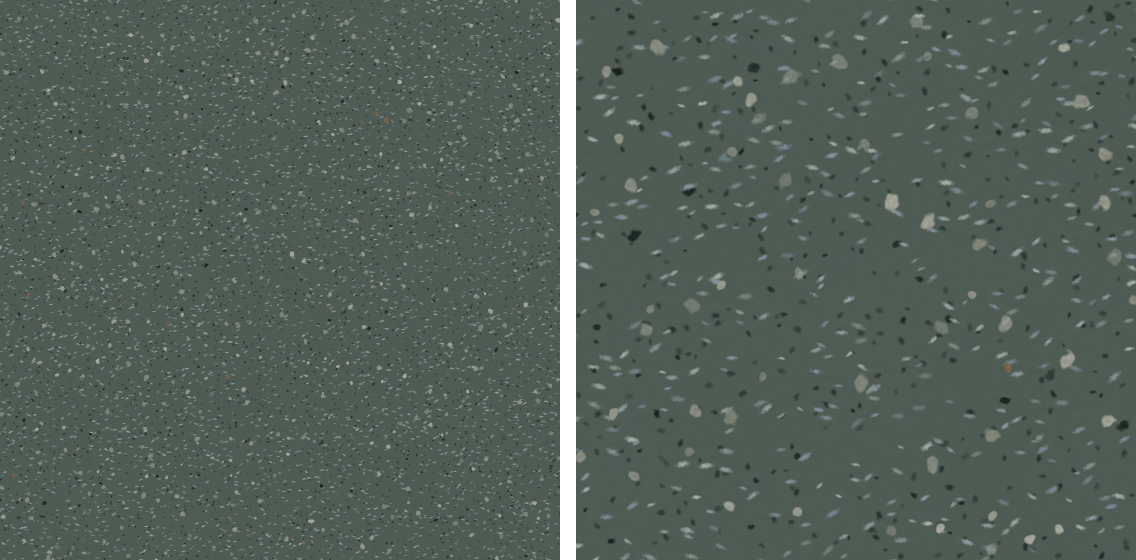
Left: the whole. Right: its middle third, enlarged.
Reproduce this texture procedurally as a WebGL 2 fragment shader.

```glsl
#version 300 es
precision highp float;
// Grey-green speckled sheet with pale grains, bluish flecks and dark specks.

uniform vec2 u_resolution;
out vec4 outColor;

// Three independent random values in 0..1 for an integer cell.
vec3 hash3(vec2 cell, float seed) {
    uvec3 v = uvec3(ivec3(cell, seed) + 4096);
    v = v * 1664525u + 1013904223u;
    v.x += v.y * v.z; v.y += v.z * v.x; v.z += v.x * v.y;
    v ^= v >> 16u;
    v.x += v.y * v.z; v.y += v.z * v.x; v.z += v.x * v.y;
    return vec3(v >> 8u) / 16777216.0;
}

float cornerSlope(vec2 corner, vec2 offset) {
    float angle = 6.2832 * hash3(corner, 91.0).x;
    return dot(vec2(cos(angle), sin(angle)), offset);
}

// Gradient noise, roughly -0.7..0.7.
float gradientNoise(vec2 p) {
    vec2 i = floor(p), f = fract(p);
    vec2 w = f * f * f * (f * (f * 6.0 - 15.0) + 10.0);
    vec2 e = vec2(1.0, 0.0);
    float low = mix(cornerSlope(i, f), cornerSlope(i + e, f - e), w.x);
    float high = mix(cornerSlope(i + e.yx, f - e.yx), cornerSlope(i + 1.0, f - 1.0), w.x);
    return mix(low, high, w.y);
}

// Scattered ragged ellipses: x = coverage, y = random tint of the strongest one.
vec2 scatter(vec2 uv, float cells, vec2 halfSize, float density, float tilt, float seed) {
    vec2 home = floor(uv * cells);
    float softness = max(0.0008, 0.6 / min(u_resolution.x, u_resolution.y)) / halfSize.y;
    float ragged = 0.55 * gradientNoise(uv * 0.65 / halfSize.y + seed * 17.0);
    vec2 best = vec2(0.0);
    for (int y = -1; y <= 1; y++) {
        for (int x = -1; x <= 1; x++) {
            vec2 cell = home + vec2(x, y);
            vec3 place = hash3(cell, seed);
            vec3 look = hash3(cell, seed + 1.0);
            if (place.z > density) continue;
            vec2 offset = uv - (cell + place.xy) / cells;
            float angle = 0.12 + (look.x - 0.5) * tilt;
            float c = cos(angle), s = sin(angle);
            vec2 q = mat2(c, -s, s, c) * offset / (halfSize * mix(0.65, 1.3, look.y));
            float cover = 1.0 - smoothstep(1.0 - softness, 1.0 + softness, length(q) + ragged);
            cover *= mix(0.45, 1.0, fract(look.y * 7.0 + look.z * 3.0));
            if (cover > best.x) best = vec2(cover, look.z);
        }
    }
    return best;
}

void main() {
    vec2 uv = gl_FragCoord.xy / min(u_resolution.x, u_resolution.y);

    // Matte ground with faint mottling
    vec3 color = vec3(0.308, 0.360, 0.330);
    color += 0.010 * gradientNoise(uv * vec2(150.0, 230.0));
    color += 0.006 * gradientNoise(uv * 9.0);
    color.b += 0.006 * gradientNoise(uv * 40.0 + 30.0);

    // Dark specks, small and a few larger
    vec2 dark = scatter(uv, 88.0, vec2(0.0018, 0.0012), 0.46, 3.0, 10.0);
    color = mix(color, mix(vec3(0.09, 0.13, 0.12), vec3(0.21, 0.25, 0.23), dark.y), dark.x);
    vec2 pit = scatter(uv, 30.0, vec2(0.0030, 0.0021), 0.14, 2.0, 20.0);
    color = mix(color, vec3(0.08, 0.12, 0.11), pit.x);

    // Thin near-horizontal flecks, from bluish to pale
    vec2 fleck = scatter(uv, 90.0, vec2(0.0027, 0.0011), 0.50, 1.3, 30.0);
    vec3 fleckColor = mix(vec3(0.50, 0.57, 0.64), vec3(0.70, 0.73, 0.70), fleck.y);
    color = mix(color, fleckColor, 0.92 * fleck.x);

    // Rounded warm grey grains, rarely brown
    vec2 grain = scatter(uv, 34.0, vec2(0.0039, 0.0031), 0.44, 6.28, 40.0);
    vec3 grainColor = mix(vec3(0.53, 0.54, 0.49), vec3(0.68, 0.68, 0.63), grain.y);
    grainColor = mix(grainColor, vec3(0.48, 0.39, 0.29), step(grain.y, 0.04));
    grainColor += 0.07 * gradientNoise(uv * 400.0);
    color = mix(color, grainColor, grain.x);

    outColor = vec4(color, 1.0);
}
```
